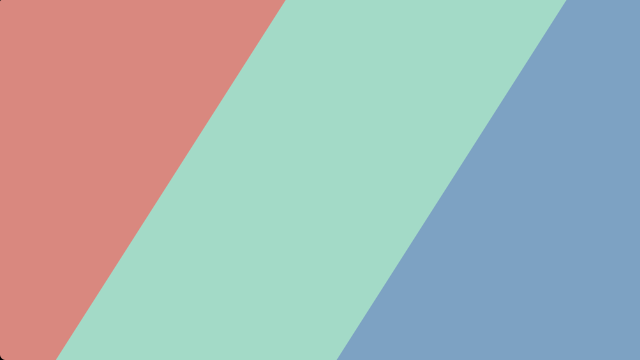
This background is drawn by a WebGL 2 fragment shader. Its source:

```glsl
#version 300 es
precision highp float;
// Three flat diagonal bands: coral, mint and steel blue.
// Two parallel slanted edges split the canvas, and the left corners
// are slightly rounded off against black.

uniform vec2 u_resolution;
out vec4 outColor;

// Signed distance to a slanted line crossing the bottom at baseX; positive on its right.
float slantedEdge(vec2 p, float baseX) {
    const float slope = 0.6385;
    return (p.x - baseX - slope * p.y) / sqrt(1.0 + slope * slope);
}

// Signed distance outside a rounded corner at the origin of a quadrant.
float roundedCorner(vec2 p, float radius) {
    return length(max(radius - p, 0.0)) - radius;
}

void main() {
    // Units of canvas height, origin at the lower left.
    vec2 p = gl_FragCoord.xy / u_resolution.y;
    float pixel = 1.0 / u_resolution.y;

    vec3 coral = vec3(0.851, 0.533, 0.498);
    vec3 mint = vec3(0.639, 0.855, 0.780);
    vec3 steelBlue = vec3(0.490, 0.637, 0.763);

    // Bands from left to right.
    float mintCover = clamp(slantedEdge(p, 0.155) / pixel + 0.5, 0.0, 1.0);
    float blueCover = clamp(slantedEdge(p, 0.935) / pixel + 0.5, 0.0, 1.0);
    vec3 color = mix(coral, mint, mintCover);
    color = mix(color, steelBlue, blueCover);

    // Dark cut at the lower left, a fainter one at the upper left.
    float cut = max(roundedCorner(p, 0.016),
                    roundedCorner(vec2(p.x, 1.0 - p.y), 0.005));
    color *= 1.0 - clamp(cut / pixel + 0.5, 0.0, 1.0) * step(0.0, cut + 0.5 * pixel)
                 * step(p.x, 0.016);

    outColor = vec4(color, 1.0);
}
```
